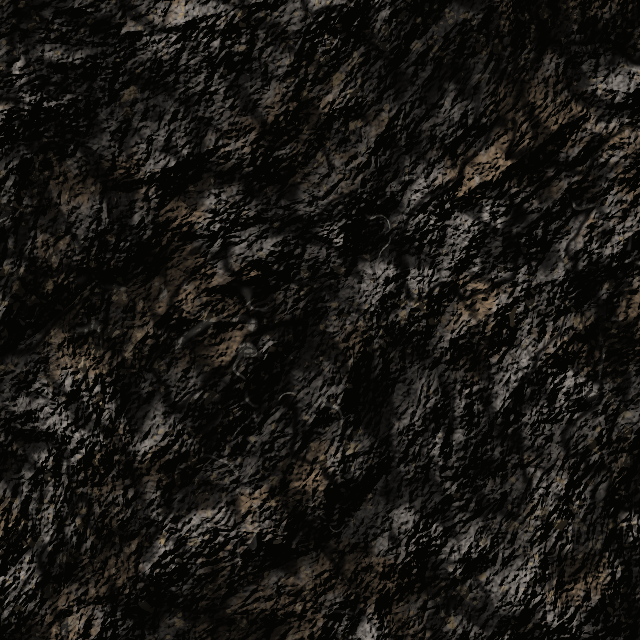
Give the GLSL for this texture, as a three.js fragment shader.

```glsl
// Dark, fractured rock face with rusty stains, ochre flakes and pale veins.
#define BLOCK_SCALE 6.0
#define GRAIN_SCALE 110.0
#define FLAKE_SCALE 40.0
#define RELIEF 1.0
#define GAIN 0.68
#define LIGHT_DIR vec2(-0.62, 0.78)
#define BLACK vec3(0.016, 0.015, 0.011)
#define SLATE vec3(1.0, 0.95, 0.91)
#define RUST vec3(0.95, 0.74, 0.52)
#define OCHRE vec3(0.55, 0.47, 0.34)
#define VEIN vec3(0.58, 0.56, 0.52)

varying vec2 vUv;

float hash1(vec2 p) {
  vec3 q = fract(p.xyx * 0.1031);
  q += dot(q, q.yzx + 33.33);
  return fract((q.x + q.y) * q.z);
}

vec2 hash2(vec2 p) {
  return vec2(hash1(p + 17.0), hash1(p + 71.0));
}

mat2 rotate(float a) {
  return mat2(cos(a), sin(a), -sin(a), cos(a));
}

float noise(vec2 p) {
  vec2 i = floor(p), f = fract(p);
  f = f * f * (3.0 - 2.0 * f);
  vec2 e = vec2(0.0, 1.0);
  return mix(mix(hash1(i), hash1(i + e.yx), f.x),
             mix(hash1(i + e.xy), hash1(i + e.yy), f.x), f.y);
}

float fbm(vec2 p) {
  float sum = 0.0, amp = 0.53;
  for (int i = 0; i < 4; i++) {
    sum += amp * noise(p);
    p = rotate(0.7) * p * 2.03 + 11.0;
    amp *= 0.5;
  }
  return sum;
}

// Bends space slightly so that the fractures run irregularly.
vec2 warp(vec2 p) {
  vec2 big = vec2(noise(p * 4.0 + 4.0), noise(p * 4.0 + 39.0));
  vec2 small = vec2(noise(p * 45.0), noise(p * 45.0 + 50.0));
  return p + 0.09 * big + 0.006 * small;
}

// Upper envelope of tilted, randomly turned pyramids: broken rock facets.
float chips(vec2 p) {
  vec2 cell = floor(p);
  float top = -2.0;
  for (int j = -1; j <= 1; j++)
  for (int i = -1; i <= 1; i++) {
    vec2 id = cell + vec2(float(i), float(j));
    vec2 d = p - id - hash2(id);
    vec2 tilt = (hash2(id + 131.0) - 0.5) * 0.65;
    vec2 q = rotate(6.28 * hash1(id + 211.0)) * d;
    float fall = 1.2 * max(abs(q.x), 0.75 * abs(q.y));
    top = max(top, 0.38 * hash1(id + 307.0) + dot(tilt, d) - fall);
  }
  return top;
}

float blocks(vec2 w) {
  return chips(rotate(-0.7) * w * vec2(1.0, 1.5) * BLOCK_SCALE);
}

float slabs(vec2 w) {
  return chips(rotate(0.9) * w * vec2(13.0, 20.0));
}

// Each layer is divided by its scale, so all add similar slopes.
float height(vec2 p) {
  vec2 w = warp(p);
  float h = 0.40 * blocks(w) / BLOCK_SCALE + 0.45 * slabs(w) / 16.0;
  h += 0.50 * chips(rotate(1.3) * w * vec2(28.0, 46.0) + 9.0) / 36.0;
  h += 0.55 * chips(rotate(-0.8) * w * vec2(65.0, 100.0) + 5.0) / 80.0;
  // Striations follow one of two bedding directions.
  float bed = smoothstep(0.42, 0.58, noise(p * 4.0 + 23.0));
  float steep = noise(rotate(0.2) * w * vec2(GRAIN_SCALE, 24.0));
  float slant = noise(rotate(-0.75) * w * vec2(24.0, GRAIN_SCALE));
  h += 0.75 * mix(steep, slant, bed) / GRAIN_SCALE;
  return RELIEF * (h + 0.8 * noise(rotate(0.6) * p * 210.0) / 210.0);
}

// Scattered ragged flakes: x is coverage, y is a random tone.
vec2 flakes(vec2 p, float density) {
  p += 0.5 * vec2(noise(p * 1.3), noise(p * 1.3 + 40.0));
  p += 0.3 * vec2(noise(p * 4.0), noise(p * 4.0 + 80.0));
  vec2 id = floor(p);
  vec2 d = rotate(6.28 * hash1(id + 5.0)) * (fract(p) - 0.5);
  float size = mix(0.2, 0.46, hash1(id + 9.0));
  float shape = max(abs(d.x) * 1.4, abs(d.y) + 0.4 * abs(d.x));
  float cover = 1.0 - smoothstep(size - 0.08, size + 0.03, shape);
  return vec2(cover * step(hash1(id + 3.0), density), hash1(id + 7.0));
}

void main() {
  vec2 p = vUv, w = warp(p), e = vec2(0.001, 0.0);

  // Raking light over the relief.
  float h = height(p);
  vec2 slope = vec2(height(p + e.xy) - h, height(p + e.yx) - h) / e.x;
  float lit = max(0.2 - dot(slope, LIGHT_DIR), 0.0) / sqrt(1.0 + dot(slope, slope));

  // Hollows, pits and narrow crevices stay black.
  float open = mix(0.4, 1.0, smoothstep(-0.4, -0.05, blocks(w)));
  open *= mix(0.25, 1.0, smoothstep(-0.36, -0.16, slabs(w)));
  float cleft = abs(fbm(rotate(0.7) * w * vec2(7.0, 4.0) + 60.0) - 0.5);
  open *= mix(0.12, 1.0, smoothstep(0.004, 0.035, cleft));
  open *= mix(0.6, 1.25, smoothstep(0.35, 0.65, fbm(p * 7.0 + 90.0)));
  float shade = GAIN * lit * open * (0.65 + 0.7 * noise(p * 240.0));
  shade /= 1.0 + 0.7 * shade;

  // Rusty stains on slate.
  float stain = smoothstep(0.52, 0.75, fbm(p * 11.0 + 31.0) + 0.2 * (noise(p * 90.0) - 0.3));
  vec3 color = BLACK + shade * mix(SLATE, RUST, 0.7 * stain);

  // Ochre flakes gather in clusters, in two sizes.
  float cluster = smoothstep(0.42, 0.66, fbm(p * 6.0 + 130.0));
  vec2 coarse = flakes(p * FLAKE_SCALE, 0.02 + 0.16 * cluster);
  vec2 fine = flakes(rotate(0.8) * p * FLAKE_SCALE * 2.1 + 20.0, 0.03 + 0.22 * cluster);
  vec2 flake = coarse.x > fine.x ? coarse : fine;
  vec3 flakeColor = mix(OCHRE, VEIN, 0.5 * flake.y) * (0.28 + 0.8 * lit) * (0.35 + 0.65 * open);
  color = mix(color, flakeColor, flake.x * 0.85);

  // Thin broken mineral veins.
  float line = abs(noise(w * 10.0 + 0.3 * noise(p * 40.0) + 70.0) - 0.5);
  float vein = 1.0 - smoothstep(0.008, 0.03, line);
  vein *= smoothstep(0.58, 0.68, fbm(p * 8.0 + 170.0)) * smoothstep(0.35, 0.6, noise(p * 55.0));
  color = mix(color, VEIN * (0.35 + 0.7 * lit), 0.7 * vein);
  gl_FragColor = vec4(color, 1.0);
}
```
